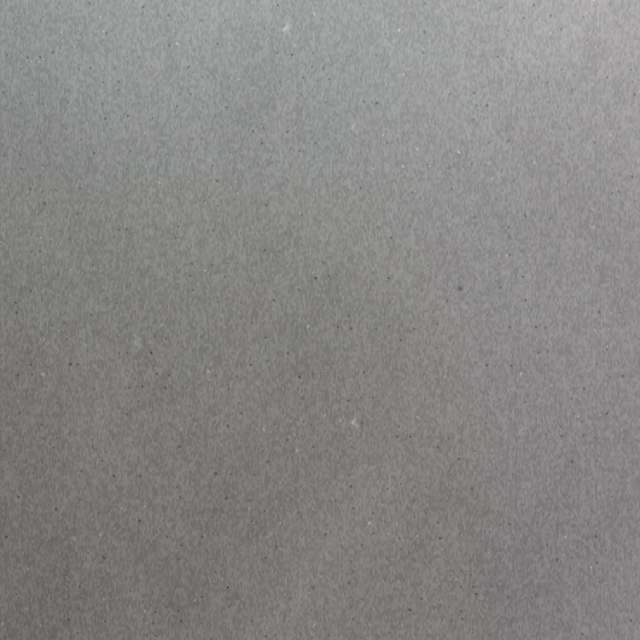
Reproduce this texture procedurally as a Shadertoy shader.

```glsl
// Draws a matte grey sheet with fine upright grain, soft lighting and tiny specks.

const vec3 WARM_TINT = vec3(0.009, -0.001, -0.010);   // lower left
const vec3 GREEN_TINT = vec3(-0.007, 0.006, 0.000);   // upper part
const vec3 MAUVE_TINT = vec3(0.007, -0.007, 0.003);   // right side
const float BASE_LIGHT = 0.431;
const float RIGHT_LIGHT = 0.080;
const float TOP_LIGHT = 0.160;
const vec2 FINE_CELLS = vec2(370.0, 210.0);
const vec2 COARSE_CELLS = vec2(120.0, 36.0);
const float FINE_CONTRAST = 0.044;
const float COARSE_CONTRAST = 0.009;
const float CLOUD_CONTRAST = 0.010;
const float DARK_SPECK = 0.15;
const float PALE_SPECK = 0.15;

vec3 hash3(vec2 cell) {
    vec3 p = fract(vec3(cell.xyx) * vec3(0.1031, 0.1030, 0.0973));
    p += dot(p, p.yxz + 33.33);
    return fract((p.xxy + p.yzz) * p.zyx);
}

// Smooth cellular noise: random tones blended by distance, about -1 to 1
float cellTone(vec2 p) {
    vec2 home = floor(p);
    float tone = 0.0, total = 0.0;
    for (int y = -1; y <= 1; y++) {
        for (int x = -1; x <= 1; x++) {
            vec2 cell = home + vec2(x, y);
            vec3 rnd = hash3(cell);
            vec2 offset = cell + rnd.xy - p;
            float weight = exp(-5.0 * dot(offset, offset));
            tone += weight * (rnd.z * 2.0 - 1.0);
            total += weight;
        }
    }
    return tone / total;
}

// Broad uneven patches from warped sines
float clouds(vec2 uv) {
    vec2 p = uv * vec2(9.0, 6.0);
    float sum = 0.0, gain = 1.0;
    for (int i = 0; i < 4; i++) {
        p += 0.8 * sin(p.yx * 1.3 + vec2(1.7, 4.1));
        sum += gain * sin(p.x + 0.4 * p.y) * sin(p.y - 0.3 * p.x);
        p = mat2(1.5, 0.9, -0.9, 1.5) * p + 2.3;
        gain *= 0.65;
    }
    return sum;
}

// Scattered oval flecks, at most one per cell; radius in canvas units
float specks(vec2 uv, float cells, float share, vec2 radius, float seed) {
    vec2 p = uv * cells;
    vec2 cell = floor(p);
    vec3 rnd = hash3(cell + seed);
    vec3 shape = hash3(cell + seed + 71.0);
    vec2 offset = (fract(p) - mix(vec2(0.25), vec2(0.75), rnd.xy)) / cells;
    offset.x += (shape.x - 0.5) * offset.y;
    float dist = length(offset / (radius * mix(0.6, 1.2, shape.y)));
    float mark = 1.0 - smoothstep(0.2, 1.4, dist);
    return mark * step(rnd.z, share) * mix(0.3, 1.0, shape.z);
}

void mainImage(out vec4 fragColor, in vec2 fragCoord) {
    vec2 uv = fragCoord / iResolution.xy;

    // Light falls off from the upper right
    float light = BASE_LIGHT + RIGHT_LIGHT * uv.x + TOP_LIGHT * pow(uv.y, 1.9);
    light += CLOUD_CONTRAST * clouds(uv);

    // Upright grain
    light += FINE_CONTRAST * cellTone(uv * FINE_CELLS);
    light += COARSE_CONTRAST * cellTone(uv * COARSE_CELLS + 19.0);

    // Pinholes, glints and a few larger soft scuffs
    light -= DARK_SPECK * specks(uv, 52.0, 0.22, vec2(0.0022, 0.0024), 11.0);
    light -= DARK_SPECK * specks(uv + 0.37, 7.0, 0.08, vec2(0.0055), 23.0);
    light += PALE_SPECK * specks(uv + 0.13, 43.0, 0.11, vec2(0.0021, 0.0026), 37.0);
    vec2 ragged = uv + 0.003 * sin(uv.yx * vec2(410.0, 530.0));
    light += PALE_SPECK * specks(ragged, 8.0, 0.08, vec2(0.006, 0.010), 53.0);

    // Slight colour drift across the sheet
    vec3 tint = mix(WARM_TINT, GREEN_TINT, smoothstep(0.25, 1.0, uv.y));
    tint = mix(tint, MAUVE_TINT, 0.8 * smoothstep(0.5, 1.0, uv.x));
    tint += 0.004 * cellTone(uv * 60.0 + 5.0) * vec3(1.0, -0.7, -0.3);

    fragColor = vec4(clamp(light + tint, 0.0, 1.0), 1.0);
}
```
